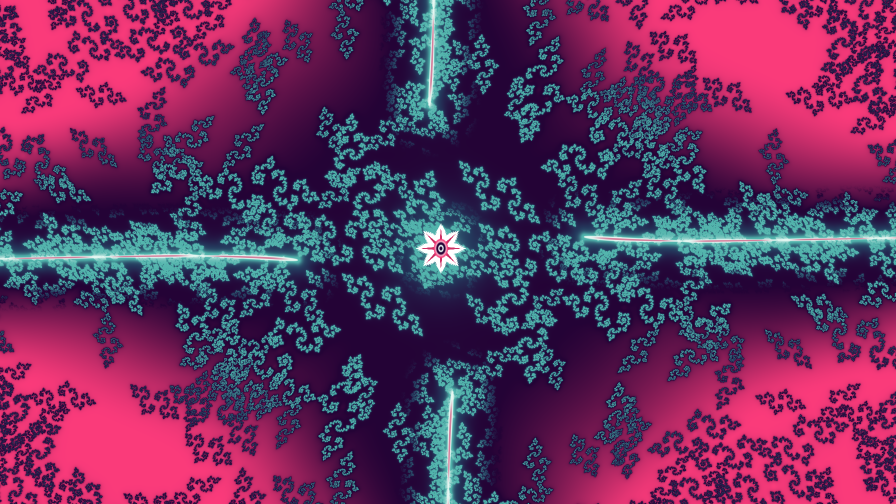
Reproduce this background procedurally as a WebGL 2 fragment shader.

```glsl
#version 300 es
precision highp float;
uniform vec2 u_resolution;
out vec4 outColor;

const vec3 PINK = vec3(0.98, 0.23, 0.48);
const vec3 PLUM = vec3(0.14, 0.01, 0.21);
const vec3 NAVY = vec3(0.14, 0.22, 0.36);
const vec3 TEAL = vec3(0.31, 0.70, 0.67);
const vec3 PALE = vec3(0.90, 0.97, 0.95);
const float ARM_START = 0.285;

vec2 hash2(vec2 p) {
    vec3 h = fract(p.xyx * vec3(0.1031, 0.1030, 0.0973));
    h += dot(h, h.yzx + 33.33);
    return fract((h.xx + h.yz) * h.zy);
}

mat2 rotation(float a) {
    return mat2(cos(a), sin(a), -sin(a), cos(a));
}

// Distance to the curled dust of a quadratic Julia set
float juliaDistance(vec2 z, vec2 c) {
    float slope = 1.0;
    for (int i = 0; i < 70; i++) {
        float m = dot(z, z);
        if (m > 256.0) break;
        slope *= 2.0 * sqrt(m);
        z = vec2(z.x * z.x - z.y * z.y, 2.0 * z.x * z.y) + c;
    }
    float m = dot(z, z);
    return max(0.5 * sqrt(m) * log(m) / max(slope, 1e-6), 0.0);
}

// Cellular scatter of curls, symmetric under a half turn
float curlDistance(vec2 p, float spacing, float density, float seed) {
    vec2 cell = round(p / spacing);
    float nearest = 1.0;
    for (int j = -1; j <= 1; j++)
    for (int i = -1; i <= 1; i++) {
        vec2 id = cell + vec2(i, j);
        float side = id.x + id.y * 0.01 < 0.0 ? -1.0 : 1.0;
        vec2 rnd = hash2(id * side + seed);
        if (fract(7.3 * rnd.x + 3.1 * rnd.y) > density) continue;
        vec2 center = (id + side * (rnd - 0.5) * 0.6) * spacing;
        float size = spacing * mix(0.34, 0.48, rnd.y);
        vec2 z = rotation(6.283 * rnd.x) * (p - center) / size;
        vec2 c = vec2(-0.838, -0.255) + 0.01 * (rnd - 0.5);
        nearest = min(nearest, juliaDistance(z, c) * size);
    }
    return nearest;
}

float filament(float d, float width) {
    return 0.88 * exp(-d / width) + 0.12 * exp(-d / (6.0 * width));
}

// Quarter-turn fold: x runs along the closest arm
vec2 foldArms(vec2 p) {
    return abs(p.x) > abs(p.y) ? p * sign(p.x) : vec2(p.y, -p.x) * sign(p.y);
}

// Distance before the tip of an arm and offset across it
vec2 armOffset(vec2 q) {
    float r = max(q.x, ARM_START);
    float bend = 0.013 + 0.010 * exp(-9.0 * (r - ARM_START)) + 0.02 * max(r - 0.5, 0.0);
    return vec2(max(ARM_START - q.x, 0.0), q.y - bend);
}

vec3 palette(float v) {
    vec3 col = mix(PINK, PLUM, clamp(v, 0.0, 1.0));
    col = mix(col, NAVY, smoothstep(1.0, 1.5, v));
    col = mix(col, TEAL, smoothstep(1.4, 2.2, v));
    return mix(col, PALE, smoothstep(2.3, 3.3, v));
}

// White spindles with thin pink cores
vec3 addSpindles(vec3 col, vec2 q, vec2 offset, float px) {
    float s = fract((q.x - ARM_START) / 0.195);
    float width = 0.0010 + 0.009 * sqrt(s) * (1.0 - s) * exp(-1.5 * max(q.x - ARM_START, 0.0));
    float d = length(offset);
    col = mix(col, PALE, 1.0 - smoothstep(width - px, width + px, d));
    float core = 1.0 - smoothstep(0.0, px, d - 0.25 * width);
    return mix(col, PINK * 0.8, 0.6 * core * smoothstep(0.05, 0.2, s * (1.0 - s)));
}

vec3 addDisc(vec3 col, vec3 tint, float d, float radius, float px) {
    return mix(col, tint, 1.0 - smoothstep(-px, px, d - radius));
}

// Eight-pointed star around a small ringed eye
vec3 addStar(vec3 col, vec2 p, float px) {
    float r = length(p);
    float k = 2.0 * abs(fract(atan(p.y, p.x) * 8.0 / 6.28318 + 0.5) - 0.5);
    float rim = mix(0.048, 0.028, k) + 0.002 * sin(40.0 * k);
    col = addDisc(col, vec3(1.0), r, rim, px);
    col = addDisc(col, PINK * 0.82, r, 0.042 / (1.0 + 4.0 * k), px);
    float eye = length(p * vec2(1.2, 0.9));
    col = addDisc(col, PINK, eye, 0.0170, px);
    col = addDisc(col, mix(PINK, PALE, 0.5), eye, 0.0145, px);
    col = addDisc(col, PLUM, eye, 0.0110, px);
    col = addDisc(col, PALE, eye, 0.0065, px);
    return addDisc(col, PLUM, eye, 0.0035, px);
}

vec3 scene(vec2 p, float px) {
    vec2 q = foldArms(p);
    vec2 offset = armOffset(q);
    float arm = length(offset), r = length(p);
    // Hyperbolic pink corners, glowing arms and center
    float corner = abs(p.x * p.y) + 0.010 * sin(p.x * 11.0) * sin(p.y * 13.0);
    float level = 1.0 - smoothstep(0.025, 0.22, corner);
    level += 0.9 * exp(-arm / 0.024) + 1.4 * exp(-r / 0.055);
    // Three scales of curls, the finest hugging the bright parts
    vec2 w = p + 0.02 * sin(p.yx * 9.0);
    float curls = filament(curlDistance(w, 0.17, 0.75, 3.0), 0.0010);
    curls = max(curls, 0.9 * filament(curlDistance(w, 0.095, 0.5, 17.0), 0.0008));
    float fringe = 1.0 - smoothstep(0.03, 0.11, min(arm, r));
    if (fringe > 0.0) {
        float fine = filament(curlDistance(w, 0.045, 0.95, 41.0), 0.0008);
        curls = max(curls, fringe * fine);
    }
    level = min(level + 1.4 * curls, 2.4) + 0.8 * exp(-arm / 0.006);
    return addStar(addSpindles(palette(level), q, offset, px), p, px);
}

void main() {
    float px = 0.7 / u_resolution.y;
    vec3 sum = vec3(0.0);
    for (int i = 0; i < 4; i++) {
        vec2 shift = vec2(i % 2, i / 2) * 0.5 - 0.25;
        vec2 p = (gl_FragCoord.xy + shift - 0.5 * u_resolution) / u_resolution.y;
        sum += scene(p - vec2(-0.014, 0.007), px);
    }
    outColor = vec4(sum * 0.25, 1.0);
}
```
